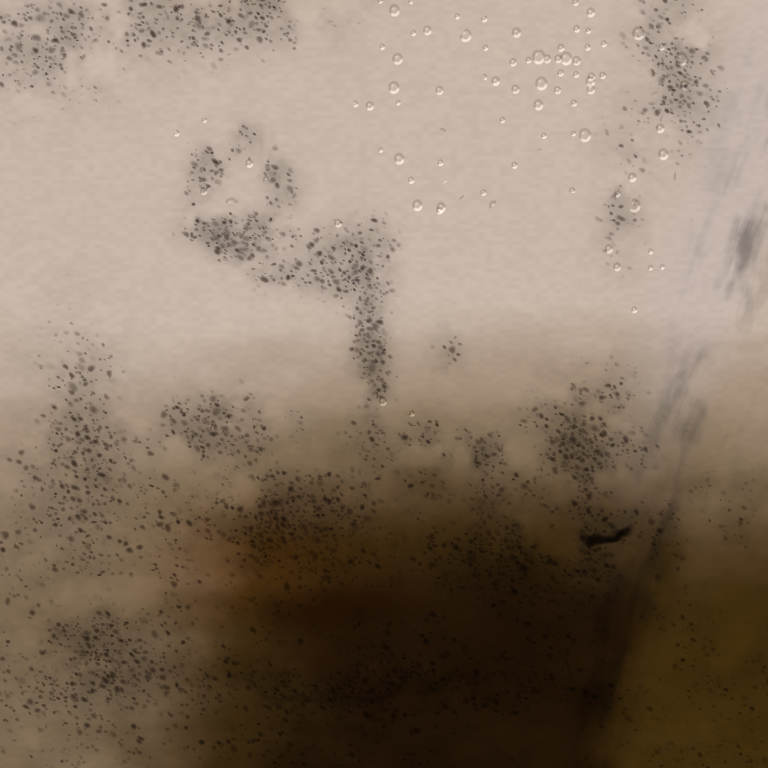
Reproduce this texture procedurally as a WebGL 1 fragment shader.

```glsl
precision highp float;
// Mouldy, damp plaster in the corner of a room: a height-based light ramp,
// soft clusters filled with cellular mould specks, a streaked wall corner,
// cracks, and small water drops with lit lower rims.
uniform vec2 u_resolution;

float hash(vec2 p) {
  vec3 q = fract(vec3(p.xyx) * 0.1031);
  q += dot(q, q.yzx + 33.33);
  return fract((q.x + q.y) * q.z);
}

vec2 hash2(vec2 p) { return vec2(hash(p), hash(p + 71.7)); }

float noise(vec2 p) {
  vec2 i = floor(p), f = fract(p);
  f = f * f * (3.0 - 2.0 * f);
  return mix(mix(hash(i), hash(i + vec2(1, 0)), f.x),
             mix(hash(i + vec2(0, 1)), hash(i + vec2(1, 1)), f.x), f.y);
}

float fbm(vec2 p) {
  float sum = 0.0, amp = 0.5;
  for (int i = 0; i < 4; i++) {
    sum += amp * noise(p);
    p = p * 2.03 + 17.1;
    amp *= 0.5;
  }
  return sum / 0.9375;
}

float blob(vec2 p, float x, float y, float rx, float ry) {
  vec2 d = (p - vec2(x, y)) / vec2(rx, ry);
  return exp(-dot(d, d));
}

// Soft roundish specks; density decides how many cells are filled
float specks(vec2 p, float cells, float density) {
  vec2 q = p * cells;
  q += 0.5 * vec2(noise(q * 0.9), noise(q * 0.9 + 40.0));
  vec2 id = floor(q);
  float cover = 0.0;
  for (int j = -1; j <= 1; j++) {
    for (int i = -1; i <= 1; i++) {
      vec2 c = id + vec2(float(i), float(j));
      vec2 d = q - c - hash2(c);
      d = vec2(d.x + 0.3 * d.y, d.y * 1.1);
      float pick = hash(c + 13.7);
      float radius = mix(0.28, 0.62, hash(c + 29.3));
      float alive = smoothstep(pick, pick + 0.25, density);
      float ink = mix(0.4, 1.0, hash(c + 51.0));
      cover = max(cover, alive * ink * (1.0 - smoothstep(radius * 0.2, radius * 1.1, length(d))));
    }
  }
  return cover;
}

// Light ramp from black-brown shadow to pale plaster
vec3 plaster(float s) {
  vec3 c = mix(vec3(0.12, 0.065, 0.02), vec3(0.23, 0.16, 0.065), smoothstep(0.02, 0.22, s));
  c = mix(c, vec3(0.36, 0.28, 0.19), smoothstep(0.2, 0.38, s));
  c = mix(c, vec3(0.51, 0.43, 0.335), smoothstep(0.32, 0.55, s));
  c = mix(c, vec3(0.65, 0.57, 0.49), smoothstep(0.5, 0.78, s));
  return mix(c, vec3(0.785, 0.715, 0.66), smoothstep(0.74, 0.98, s));
}

float mouldDensity(vec2 p) {
  p += 0.025 * (vec2(fbm(p * 12.0), fbm(p * 12.0 + 30.0)) - 0.5);
  float ring = exp(-pow((length((p - vec2(0.315, 0.75)) * vec2(1.0, 0.8)) - 0.05) / 0.024, 2.0));
  float d = 0.6 * ring + 0.6 * blob(p, 0.30, 0.70, 0.05, 0.03);
  d += 0.6 * blob(p, 0.06, 0.95, 0.13, 0.08) + 0.85 * blob(p, 0.30, 1.0, 0.14, 0.06);
  d += 0.9 * blob(p, 0.45, 0.66, 0.06, 0.045) + 1.1 * blob(p, 0.48, 0.54, 0.022, 0.11);
  d += 0.45 * blob(p, 0.36, 0.64, 0.04, 0.02) + 0.4 * blob(p, 0.585, 0.54, 0.02, 0.03);
  d += 0.9 * blob(p, 0.29, 0.45, 0.08, 0.05) + 0.65 * blob(p, 0.10, 0.44, 0.06, 0.13);
  d += 1.0 * blob(p, 0.77, 0.43, 0.06, 0.09) + 0.8 * blob(p, 0.60, 0.41, 0.09, 0.04);
  d += 0.8 * blob(p, 0.69, 0.29, 0.10, 0.05) + 0.7 * blob(p, 0.37, 0.32, 0.10, 0.06);
  d += 0.75 * blob(p, 0.13, 0.14, 0.08, 0.06) + 0.7 * blob(p, 0.48, 0.11, 0.18, 0.03);
  d += 0.7 * blob(p, 0.88, 0.92, 0.06, 0.11) + 0.5 * blob(p, 0.81, 0.74, 0.03, 0.09);
  d += 0.28 * smoothstep(0.5, 0.3, p.y);
  return d * smoothstep(0.2, 0.62, fbm(p * 22.0)) * 1.2;
}

// x: crescent shading (dark above, bright below), y: glint
vec2 drops(vec2 p, float cells, float density, float px) {
  vec2 q = p * cells, id = floor(q);
  float radius = mix(0.10, 0.23, hash(id + 7.0));
  vec2 d = fract(q) - mix(vec2(0.33), vec2(0.67), hash2(id + 3.0));
  float r = length(d * vec2(1.0, 0.88)), soft = px * cells;
  float alive = step(hash(id + 19.0), density);
  float rim = 1.0 - smoothstep(0.01, 0.05 + soft, abs(r - radius));
  float lit = smoothstep(0.0, 0.9, dot(d / max(r, 0.01), vec2(0.35, -0.94)));
  float glint = 1.0 - smoothstep(0.01, 0.04 + soft, length(d - radius * vec2(-0.3, 0.4)));
  return alive * vec2(rim * (lit * 1.2 - 0.4), glint);
}

void main() {
  vec2 p = gl_FragCoord.xy / u_resolution;
  float px = 1.0 / u_resolution.y;
  float corner = p.x - 0.79 - 0.32 * (p.y - 0.08) + 0.02 * (fbm(p * 9.0) - 0.5);
  float side = smoothstep(-0.03, 0.06, corner);

  // Light falling off towards the lower right
  float low = mix(0.52, 0.05, smoothstep(0.06, 0.52, p.x + 0.22 * (fbm(p * 5.0) - 0.5)));
  low = mix(low, 0.2, side);
  float s = mix(low, 1.0, smoothstep(0.17, 0.67, p.y + 0.07 * (fbm(p * 4.0 + 8.0) - 0.5)));
  s -= 0.12 * blob(p, 0.3, 1.02, 0.2, 0.06) + 0.1 * side * smoothstep(0.4, 0.7, p.y);
  s += 0.12 * (fbm(p * vec2(9.0, 24.0)) - 0.5) * smoothstep(1.1, 0.4, p.y);
  vec3 color = plaster(clamp(s, 0.0, 1.0));

  // Rust, olive and lilac stains
  color += vec3(0.05, 0.015, -0.01) * blob(p, 0.34, 0.27, 0.14, 0.08);
  color += vec3(0.025, 0.02, -0.01) * side * smoothstep(0.4, 0.1, p.y);
  float strip = smoothstep(-0.15, -0.05, corner) * smoothstep(0.04, -0.03, corner);
  float streak = fbm(vec2(corner * 45.0, p.y * 9.0)) * 0.6 + 0.4 * fbm(p * 22.0);
  color = mix(color, vec3(0.74, 0.69, 0.69), strip * 0.75 * streak * smoothstep(0.15, 0.65, p.y));
  color *= 1.0 - 0.3 * smoothstep(0.42, 0.75, streak) * exp(-pow((corner + 0.01) / 0.05, 2.0));

  // Mould: hazy ground, fine specks, coarser and sparse black spots
  float density = mouldDensity(p);
  float mould = max(specks(p, 105.0, density * 0.8), 0.75 * specks(p + 5.0, 165.0, density * 0.75));
  mould = max(mould, specks(p + 9.0, 70.0, density * 0.25));
  color *= 1.0 - 0.2 * min(density, 1.0) * (0.5 + fbm(p * 45.0));
  color = mix(color, color * vec3(0.42, 0.38, 0.37), mould * 0.9);

  // Cracks
  float gash = abs(p.y - 0.297 - 5.0 * pow(p.x - 0.775, 2.0) - 0.008 * (noise(p * 90.0) - 0.5));
  gash = smoothstep(0.009, 0.002, gash) * smoothstep(0.04, 0.02, abs(p.x - 0.79));
  float seam = abs(p.y - 0.07 - 0.09 * (p.x - 0.33) - 0.015 * noise(p * 25.0));
  seam = smoothstep(0.007, 0.0, seam) * smoothstep(0.16, 0.06, abs(p.x - 0.47));
  color = mix(color, vec3(0.06, 0.035, 0.02), max(gash, 0.5 * seam * noise(p * 60.0)));

  // Water drops
  float wet = 0.5 * blob(p, 0.71, 0.91, 0.12, 0.09) + 0.5 * blob(p, 0.51, 0.93, 0.035, 0.1);
  wet += 0.45 * blob(p, 0.59, 0.75, 0.04, 0.03) + 0.4 * blob(p, 0.54, 0.46, 0.04, 0.03);
  wet += 0.25 * blob(p, 0.3, 0.8, 0.06, 0.04) + 0.25 * blob(p, 0.83, 0.7, 0.03, 0.12);
  vec2 drop = drops(p, 32.0, wet * 0.8, px) + drops(p + 3.3, 52.0, wet * 0.6, px);
  color += 0.24 * drop.x + 0.1 * drop.y;

  color *= 1.0 + 0.04 * (noise(p * vec2(110.0, 190.0)) - 0.5);
  gl_FragColor = vec4(clamp(color, 0.0, 1.0), 1.0);
}
```
